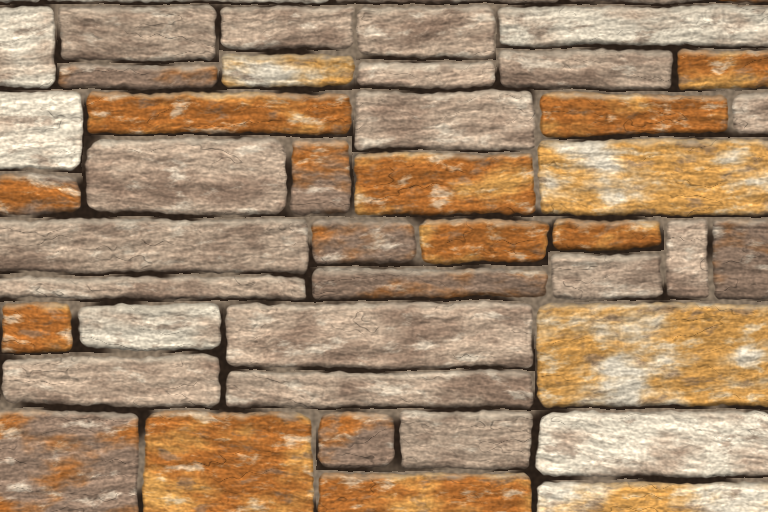
Reproduce this texture procedurally as a Shadertoy shader.

```glsl
// Dry-stacked wall of split stone slabs in cream, taupe, ochre and rust.

vec2 hash2(vec2 p) {
    vec3 q = fract(p.xyx * vec3(.1031, .1030, .0973));
    q += dot(q, q.yzx + 33.33);
    return fract((q.xx + q.yz) * q.zy);
}

float gradDot(vec2 cell, vec2 offset) {
    float angle = 6.2832 * hash2(cell).x;
    return dot(vec2(cos(angle), sin(angle)), offset);
}

float gradNoise(vec2 p) {
    vec2 i = floor(p), f = fract(p), u = f * f * f * (f * (f * 6. - 15.) + 10.);
    vec2 e = vec2(1, 0);
    return 1.4 * mix(mix(gradDot(i, f), gradDot(i + e, f - e), u.x),
                     mix(gradDot(i + e.yx, f - e.yx), gradDot(i + 1., f - 1.), u.x), u.y);
}

float fbm(vec2 p) {
    float sum = 0., amp = .55;
    for (int i = 0; i < 5; i++) {
        sum += amp * gradNoise(p);
        p = p * 1.97 + 17.3;
        amp *= .56;
    }
    return sum;
}

// Jittered joint position along one axis
float joint(float i, float pitch, float seed) {
    return (i + .6 * (hash2(vec2(i + 40., seed)).x - .5)) * pitch;
}

float cellIndex(float x, float pitch, float seed) {
    float i = floor(x / pitch);
    if (x < joint(i, pitch, seed)) return i - 1.;
    return x < joint(i + 1., pitch, seed) ? i : i + 1.;
}

// Bounds of the stone around p: courses, then blocks, then random cuts
void findStone(vec2 p, out vec2 lo, out vec2 hi) {
    float row = cellIndex(p.y, .205, 3.);
    float seed = row * 7. + 61.;
    float col = cellIndex(p.x, .56, seed);
    lo = vec2(joint(col, .56, seed), joint(row, .205, 3.));
    hi = vec2(joint(col + 1., .56, seed), joint(row + 1., .205, 3.));
    for (int k = 0; k < 3; k++) {
        vec2 size = hi - lo, r = hash2(lo * 91.7 + hi * 57.3 + float(k) * 13. + 200.);
        vec2 cut = mix(lo, hi, vec2(.18 + .64 * r.y, .3 + .4 * r.y));
        if (r.x < .3 && size.y > .14) {
            if (p.y < cut.y) hi.y = cut.y; else lo.y = cut.y;
        } else if (r.x > .75 && size.x > .42) {
            if (p.x < cut.x) hi.x = cut.x; else lo.x = cut.x;
        }
    }
}

vec3 stoneColor(vec2 s, vec2 id) {
    vec3 palette[5] = vec3[5](vec3(.86, .81, .72), vec3(.71, .62, .53), vec3(.53, .44, .37),
                              vec3(.62, .38, .18), vec3(.80, .59, .32));
    int kind = int(step(.27, id.x) + step(.56, id.x) + step(.70, id.x) + step(.85, id.x));
    vec2 shift = id * 80. + 30.;

    // Mineral stains and bleached crust
    float stain = fbm(s * vec2(5, 11) + shift);
    vec3 col = mix(palette[kind], palette[(kind + 1) % 5], smoothstep(-.12, .42, stain));
    float crust = fbm(s * vec2(13, 30) + shift.yx);
    col = mix(col, vec3(.87, .82, .73), .6 * smoothstep(.08, .5, crust));
    col = mix(col, palette[2], .6 * smoothstep(.12, .5, -crust));

    // Layered relief lit from above, with cleavage cracks
    vec2 strata = vec2(8, 30);
    float relief = fbm(s * strata + shift) - fbm((s + vec2(-.001, .004)) * strata + shift);
    float crack = smoothstep(.05, 0., abs(gradNoise(s * vec2(5, 24) + shift.yx)
                                         + .25 * gradNoise(s * vec2(40, 70))));
    col *= 1.02 + .75 * relief - .22 * crack * smoothstep(-.1, .3, -stain);

    // Mineral grain
    float grain = gradNoise(s * vec2(85, 120) + shift) + gradNoise(s * vec2(150, 190) + shift);
    return col * (1. + .12 * grain) * (.94 + .14 * id.y);
}

void mainImage(out vec4 fragColor, in vec2 fragCoord) {
    vec2 p = fragCoord / iResolution.y;
    vec2 q = p + .005 * vec2(gradNoise(p * 11. + 5.), gradNoise(p * 9. + 31.))
               + .002 * vec2(gradNoise(p * 47. + 9.), gradNoise(p * 43. + 70.));
    vec2 lo, hi;
    findStone(q, lo, hi);
    vec2 id = hash2(lo * 173. + hi * 119. + 300.), shape = hash2(id * 500.);

    // Tapered, chipped slab outline
    vec2 local = q - .5 * (lo + hi), extent = .5 * (hi - lo);
    vec2 along = local / extent;
    extent -= .0035 + vec2(.008, .007) * shape * (.5 + .5 * along.yx * sign(id.yx - .5));
    float radius = min(.008 + .02 * shape.y, .5 * min(extent.x, extent.y));
    vec2 corner = abs(local) - extent + radius;
    float dist = length(max(corner, 0.)) + min(max(corner.x, corner.y), 0.) - radius;
    dist += .0025 * gradNoise(p * 60. + 8.);

    // Stone face with a pale upper ledge and shaded lower rim
    float tilt = .24 * (shape.x - .5);
    vec3 stone = stoneColor(mat2(cos(tilt), sin(tilt), -sin(tilt), cos(tilt)) * local, id);
    float ledge = smoothstep(.016, .003, extent.y - local.y + .008 * gradNoise(p * 25.));
    stone = mix(stone, vec3(.88, .82, .72), .5 * ledge);
    stone *= 1. - .35 * smoothstep(.012, 0., extent.y + local.y);
    stone *= 1. - .25 * smoothstep(-.007, 0., dist);

    // Joints: deep shadow below slabs, patches of mortar elsewhere
    float mortar = smoothstep(-.1, .3, gradNoise(p * 8. + 50.) + .3 * along.y);
    vec3 gap = mix(vec3(.17, .13, .10), vec3(.58, .51, .43), .85 * mortar);
    gap *= 1. + .2 * gradNoise(p * 110.);

    float aa = 1. / iResolution.y;
    fragColor = vec4(clamp(mix(gap, stone, smoothstep(aa, -aa, dist)), 0., 1.), 1);
}
```
